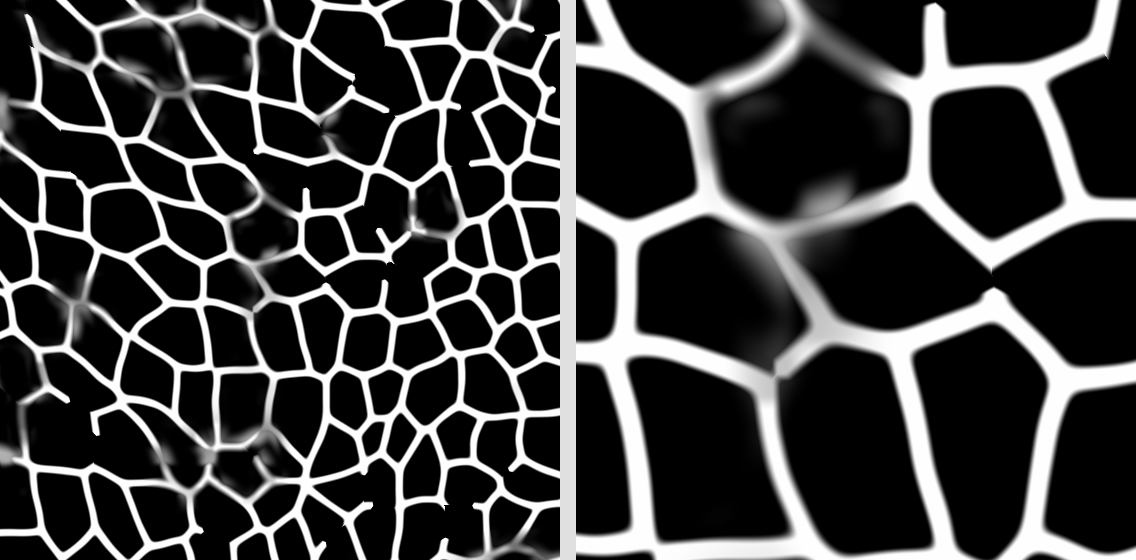
Left: the whole. Right: its middle third, enlarged.
Give the GLSL for this pattern, as a three.js fragment shader.

```glsl
// Network of soft white cell walls on black, with broken walls and grey smudges.
varying vec2 vUv;

vec2 hash2(vec2 p) {
  vec3 h = fract(p.xyx * vec3(0.1031, 0.1030, 0.0973));
  h += dot(h, h.yzx + 33.33);
  return fract((h.xx + h.yz) * h.zy);
}

// Smooth value noise, two independent channels
vec2 noise2(vec2 p) {
  vec2 i = floor(p), f = fract(p);
  f = f * f * f * (f * (f * 6.0 - 15.0) + 10.0);
  return mix(mix(hash2(i), hash2(i + vec2(1.0, 0.0)), f.x),
             mix(hash2(i + vec2(0.0, 1.0)), hash2(i + 1.0), f.x), f.y);
}

// Canvas to cell space: long slanted cells on the left, gently bent walls
vec2 warp(vec2 p) {
  vec2 axis = normalize(vec2(0.72, -0.69));
  float left = 1.0 - smoothstep(0.15, 0.85, p.x);
  vec2 q = p - axis * dot(p - vec2(0.3, 0.45), axis) * 0.36 * left;
  q += 0.035 * (noise2(p * 5.0 + 3.0) - 0.5);
  q += 0.012 * (noise2(p * 15.0 + 40.0) - 0.5);
  return q * 11.3 + 20.0;
}

// Jittered centre of a cell in staggered rows
vec2 site(vec2 c) {
  return c + 0.5 + vec2(0.5 * mod(c.y, 2.0) - 0.25, 0.0) + 0.72 * (hash2(c) - 0.5);
}

// Extra distance that erases part of some walls, leaving blunt stubs
float wallGap(vec2 edgeId, vec2 fromMiddle, vec2 normal) {
  vec2 r = hash2(edgeId + 71.0);
  vec2 along = vec2(-normal.y, normal.x);
  along *= along.x < 0.0 ? -1.0 : 1.0;
  float t = dot(fromMiddle, along) * (fract(r.y * 7.0) < 0.5 ? -1.0 : 1.0);
  float cut = mix(-0.3, 0.28, r.y);
  return 0.03 * step(r.x, 0.11) * smoothstep(cut - 0.08, cut + 0.12, t);
}

// Canvas distance to the nearest wall, with filleted corners
float wallDistance(vec2 p) {
  vec2 q = warp(p);
  float e = 0.001;
  mat2 jacobian = mat2((warp(p + vec2(e, 0.0)) - q) / e,
                       (warp(p + vec2(0.0, e)) - q) / e);

  vec2 home = floor(q), own = home;
  float nearest = 1e3;
  for (int y = -2; y <= 2; y++)
    for (int x = -2; x <= 2; x++) {
      vec2 c = home + vec2(float(x), float(y));
      vec2 v = site(c) - q;
      if (dot(v, v) < nearest) { nearest = dot(v, v); own = c; }
    }

  vec2 a = site(own);
  float sum = 1e-12;
  for (int y = -2; y <= 2; y++)
    for (int x = -2; x <= 2; x++) {
      if (x == 0 && y == 0) continue;
      vec2 c = own + vec2(float(x), float(y));
      vec2 b = site(c);
      vec2 normal = normalize(b - a);
      vec2 fromMiddle = q - 0.5 * (a + b);
      float d = -dot(fromMiddle, normal) / length(normal * jacobian);
      d += wallGap(own + c, fromMiddle, normal);
      sum += exp(-d / 0.0028);
    }
  return -0.0028 * log(sum);
}

void main() {
  float d = wallDistance(vUv);

  // Sparse regions where walls blur and fade
  float haze = smoothstep(0.7, 0.88, noise2(vUv * 6.5 + 11.0).x);
  vec2 grain = noise2(vUv * 27.0 + 5.0);
  float halfWidth = 0.0061 + 0.0014 * (grain.y - 0.5);
  float soft = mix(0.0022, 0.0065, haze);
  float wall = 1.0 - smoothstep(halfWidth - soft, halfWidth + soft, d);
  wall *= 1.0 - 0.6 * haze * smoothstep(0.4, 0.8, grain.y);

  // Cloudy grey smudges beside the blurred walls
  float smudge = haze * smoothstep(0.4, 0.9, grain.x) * (1.0 - smoothstep(0.004, 0.03, d));
  float light = max(wall, 0.7 * smudge);
  gl_FragColor = vec4(vec3(light * 0.995), 1.0);
}
```
